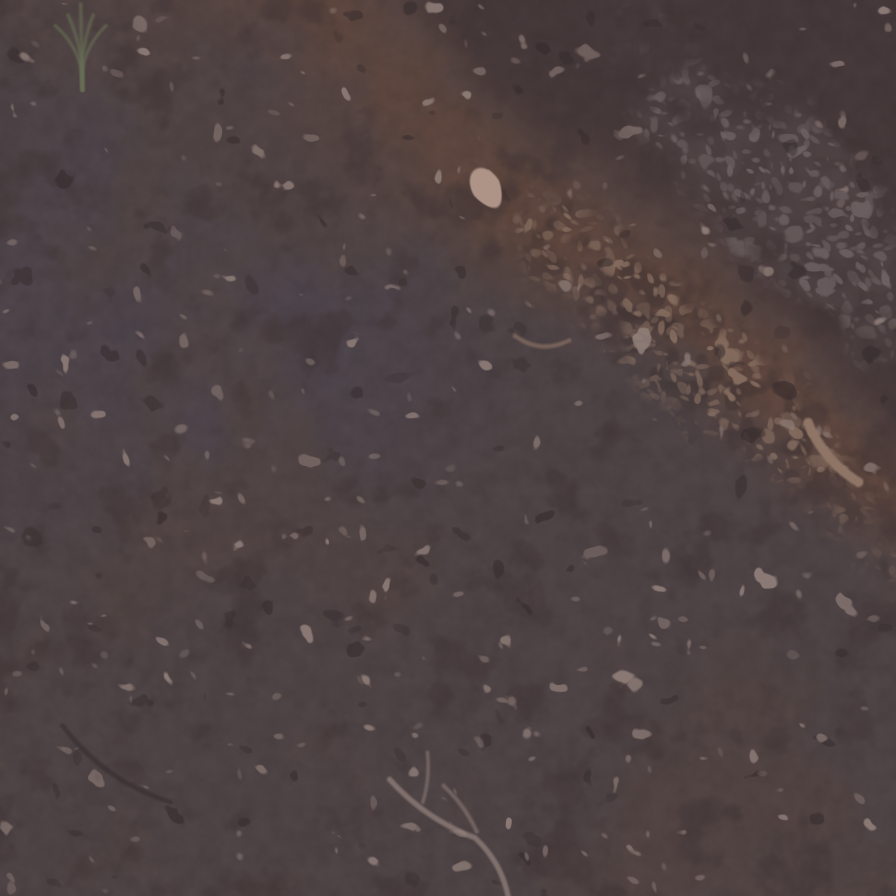
A Shadertoy shader for this texture:

```glsl
// Dim bare soil with a rusty diagonal band, pale chips, leaf litter and twigs.

const vec3 SOIL       = vec3(0.300, 0.258, 0.265);
const vec3 SOIL_BLUE  = vec3(0.296, 0.262, 0.290);
const vec3 SOIL_WARM  = vec3(0.318, 0.262, 0.252);
const vec3 SOIL_DARK  = vec3(0.262, 0.213, 0.218);
const vec3 RUST       = vec3(0.375, 0.272, 0.232);
const vec3 SHADOW     = vec3(0.205, 0.165, 0.170);
const vec3 CHIP       = vec3(0.570, 0.500, 0.480);
const vec3 PEBBLE     = vec3(0.680, 0.580, 0.530);
const vec3 GREY_LEAF  = vec3(0.455, 0.405, 0.410);
const vec3 TAN_LEAF   = vec3(0.560, 0.460, 0.400);
const vec3 GRASS      = vec3(0.400, 0.430, 0.330);
const vec2 BAND_POINT = vec2(0.52, 0.86);
const vec2 BAND_DIR   = vec2(0.75, -0.66);
const float SOFTNESS  = 0.0022;
const float CHIP_TILT = -0.65;

vec2 hash22(vec2 p) {
    vec3 q = fract(p.xyx * vec3(0.1031, 0.1030, 0.0973));
    q += dot(q, q.yzx + 33.33);
    return fract((q.xx + q.yz) * q.zy);
}

float noise(vec2 p) {
    vec2 i = floor(p), f = fract(p);
    f = f * f * (3.0 - 2.0 * f);
    float low = mix(hash22(i).x, hash22(i + vec2(1, 0)).x, f.x);
    float high = mix(hash22(i + vec2(0, 1)).x, hash22(i + vec2(1, 1)).x, f.x);
    return mix(low, high, f.y);
}

float fbm(vec2 p) {
    float sum = 0.0, gain = 0.5;
    for (int i = 0; i < 4; i++) {
        sum += gain * noise(p);
        p = mat2(1.6, 1.2, -1.2, 1.6) * p + 7.3;
        gain *= 0.5;
    }
    return sum / 0.9375;
}

// Ragged, elongated specks scattered one per grid cell; returns coverage.
float flecks(vec2 p, float scale, float density, float radius, float seed) {
    float cover = 0.0;
    vec2 cell = floor(p * scale);
    float ragged = (noise(p * 130.0 + seed) - 0.5) * radius * 0.9;
    for (int y = -1; y <= 1; y++)
    for (int x = -1; x <= 1; x++) {
        vec2 id = cell + vec2(x, y);
        vec2 place = hash22(id + seed), kind = hash22(id + seed + 41.7);
        vec2 shape = hash22(id + seed + 97.1);
        if (kind.x > density) continue;
        float angle = CHIP_TILT + (shape.x - 0.5) * 2.2;
        vec2 axis = vec2(cos(angle), sin(angle));
        vec2 d = p - (id + 0.1 + 0.8 * place) / scale;
        vec2 q = vec2(dot(d, axis), dot(d, vec2(-axis.y, axis.x)));
        q.y *= 1.2 + 1.4 * shape.y;
        float dist = length(q) - radius * mix(0.4, 1.0, kind.y * kind.y) + ragged;
        float fade = mix(0.4, 1.0, place.y);
        cover = max(cover, fade * (1.0 - smoothstep(-SOFTNESS, SOFTNESS * 1.3, dist)));
    }
    return cover;
}

// Soft stroke from a to b, bowed sideways by bend.
float twig(vec2 p, vec2 a, vec2 b, float bend, float width) {
    vec2 ab = b - a;
    float h = clamp(dot(p - a, ab) / dot(ab, ab), 0.0, 1.0);
    vec2 onTwig = a + ab * h + vec2(-ab.y, ab.x) * bend * 4.0 * h * (1.0 - h);
    return 1.0 - smoothstep(width - SOFTNESS, width + SOFTNESS, length(p - onTwig));
}

// Soft ellipse in band coordinates with a noisy border.
float patchMask(vec2 band, vec2 centre, vec2 size, float wobble) {
    return 1.0 - smoothstep(0.55, 1.2, length((band - centre) / size) + wobble);
}

void mainImage(out vec4 fragColor, in vec2 fragCoord) {
    vec2 p = fragCoord / iResolution.xy;
    vec2 fromBand = p - BAND_POINT;
    vec2 band = vec2(dot(fromBand, BAND_DIR), dot(fromBand, vec2(-BAND_DIR.y, BAND_DIR.x)));
    float broad = fbm(p * 5.0 + 3.0), clumps = fbm(p * 22.0 + 11.0);
    float across = band.y + (broad - 0.5) * 0.10;

    // Ground: cool left, warm lower right, rusty band, dark far corner
    vec3 color = mix(SOIL, SOIL_BLUE, 1.0 - smoothstep(0.05, 0.45, length(p - vec2(0.24, 0.66))));
    color = mix(color, SOIL_WARM, smoothstep(0.42, 0.68, broad) * 0.7);
    color = mix(color, SOIL_DARK, smoothstep(0.03, 0.10, across) * 0.9);
    float rust = exp(-pow((across + 0.005) / 0.065, 2.0));
    color = mix(color, RUST, rust * (0.45 + 0.7 * clumps));
    color = mix(color, SOIL_DARK, smoothstep(0.54, 0.75, clumps) * 0.6);
    color *= 1.0 + (fbm(p * 75.0) - 0.5) * 0.13;

    // Leaf litter in two patches
    float wobble = (clumps - 0.5) * 1.3;
    float greyPatch = patchMask(band, vec2(0.35, 0.18), vec2(0.25, 0.085), wobble);
    float tanPatch = patchMask(band, vec2(0.37, -0.025), vec2(0.28, 0.055), wobble);
    float leaves = max(flecks(p, 48.0, 0.65, 0.012, 5.0), flecks(p, 75.0, 0.6, 0.008, 23.0));
    color = mix(color, SHADOW, 0.35 * max(greyPatch, tanPatch) * smoothstep(0.4, 0.7, noise(p * 60.0)));
    color = mix(color, GREY_LEAF, greyPatch * (0.2 + 0.65 * leaves));
    color = mix(color, TAN_LEAF, tanPatch * leaves * 0.8);

    // Dark crumbs, then pale chips of three sizes
    color = mix(color, SHADOW, 0.6 * flecks(p, 21.0, 0.28, 0.013, 61.0));
    float chips = max(flecks(p, 11.0, 0.30, 0.014, 83.0), flecks(p, 20.0, 0.22, 0.010, 131.0));
    chips = max(chips, 0.65 * flecks(p, 38.0, 0.13, 0.006, 157.0));
    color = mix(color, CHIP, chips * 0.9);

    // Large tapered pebble
    vec2 q = p - vec2(0.543, 0.790);
    q = vec2(q.x * 0.85 + q.y * 0.5, q.y * 0.85 - q.x * 0.5);
    float pebble = length(vec2(q.x * (1.5 + 18.0 * max(-q.y, 0.0)), q.y)) - 0.024;
    color = mix(color, PEBBLE, 1.0 - smoothstep(-SOFTNESS, SOFTNESS, pebble));

    // Forked twig, curled bark and a dark root
    float fork = twig(p, vec2(0.435, 0.130), vec2(0.530, 0.065), -0.06, 0.0030);
    fork = max(fork, twig(p, vec2(0.530, 0.065), vec2(0.567, 0.0), 0.08, 0.0030));
    fork = max(fork, 0.7 * twig(p, vec2(0.477, 0.160), vec2(0.472, 0.105), 0.05, 0.0020));
    fork = max(fork, 0.7 * twig(p, vec2(0.495, 0.123), vec2(0.532, 0.072), 0.05, 0.0022));
    color = mix(color, CHIP, fork * 0.75);
    float bark = twig(p, vec2(0.902, 0.528), vec2(0.958, 0.462), -0.08, 0.0055);
    color = mix(color, TAN_LEAF, max(bark, 0.6 * twig(p, vec2(0.575, 0.625), vec2(0.635, 0.620), -0.15, 0.0025)));
    color = mix(color, SHADOW, 0.55 * twig(p, vec2(0.070, 0.190), vec2(0.190, 0.105), -0.08, 0.0028));

    // Grass tuft fanning out from one root
    for (int i = 0; i < 5; i++) {
        float lean = float(i) - 2.0;
        vec2 tip = vec2(0.090 + 0.014 * lean, 0.995 - 0.012 * abs(lean));
        color = mix(color, GRASS, 0.6 * twig(p, vec2(0.092, 0.900), tip, 0.06 * lean, 0.0020));
    }
    fragColor = vec4(color, 1.0);
}
```
